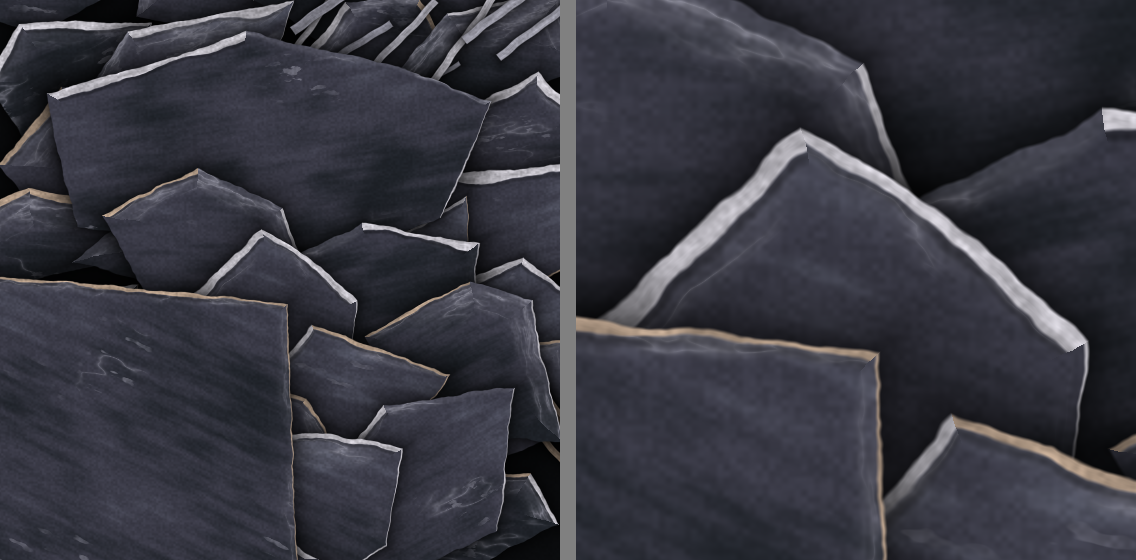
Left, the full canvas; right, a detail of the centre.
Write a three.js fragment shader that draws this texture.

```glsl
// A heap of broken slate: jagged slabs painted back to front, each one a warped
// polygon with pale broken rims, flaked borders, chalky scratches and a soft
// contact shadow, with thin splinters wedged in between.
#define DARK vec3(0.12, 0.135, 0.16)
#define MID vec3(0.23, 0.23, 0.28)
#define LIGHT vec3(0.34, 0.35, 0.41)
#define CHIP vec3(0.53, 0.53, 0.58)
#define RIM vec3(0.77, 0.76, 0.79)
#define TAN vec3(0.70, 0.61, 0.53)
#define SOFT 0.0014
#define RIM_WIDTH 0.012
#define SCRATCH 0.6
#define GRAIN 0.045
#define SHADOW 0.6

varying vec2 vUv;

float hash(vec2 p) {
  return fract(sin(dot(p, vec2(127.1, 311.7))) * 43758.5453);
}

float noise(vec2 p) {
  vec2 i = floor(p), f = fract(p);
  f = f * f * (3.0 - 2.0 * f);
  return mix(mix(hash(i), hash(i + vec2(1.0, 0.0)), f.x),
             mix(hash(i + vec2(0.0, 1.0)), hash(i + 1.0), f.x), f.y);
}

float fbm(vec2 p) {
  float sum = 0.0, amp = 0.53;
  for (int i = 0; i < 4; i++) {
    sum += amp * noise(p);
    p = mat2(1.6, 1.2, -1.2, 1.6) * p + 7.3;
    amp *= 0.5;
  }
  return sum;
}

// Thin bright creases where the noise crosses its middle value
float crease(vec2 p, float sharpness) {
  return pow(1.0 - min(abs(fbm(p) - 0.5) * 2.0, 1.0), sharpness);
}

mat2 turn(float a) {
  return mat2(cos(a), sin(a), -sin(a), cos(a));
}

// Split stone surface: mottling, cleavage lines and chalk scratches
vec3 slateFace(vec2 p, float height, float seed) {
  vec2 s = p + seed * 3.7;
  vec2 grain = turn(0.5 - hash(vec2(seed, 41.0))) * s;
  float tone = 0.39 + 0.34 * (hash(vec2(seed, 42.0)) - 0.5) + 0.15 * height;
  tone += 0.9 * (fbm(s * 5.0) - 0.5) + 0.4 * (fbm(grain * vec2(12.0, 70.0)) - 0.5);
  vec3 col = mix(DARK, MID, smoothstep(0.0, 0.5, tone));
  col = mix(col, LIGHT, smoothstep(0.45, 0.95, tone));
  float patches = smoothstep(0.53, 0.72, fbm(s * 7.0 + 19.0));
  float marks = smoothstep(0.56, 0.68, fbm(grain * vec2(32.0, 75.0)));
  float lines = crease(grain * vec2(5.0, 16.0), 34.0);
  return mix(col, CHIP, SCRATCH * patches * max(marks, lines));
}

// One slab: warped polygon around c, painted over col
void slab(inout vec3 col, vec2 uv, vec2 c, vec2 halfSize, float angle,
          float sides, float jitter, float seed) {
  if (length(uv - c) > 2.0 * max(halfSize.x, halfSize.y) + 0.08) return;
  vec2 s = uv + seed * 1.9;
  vec2 warp = 0.05 * vec2(noise(s * 5.0), noise(s * 5.0 + 31.0)) - 0.025;
  warp = warp * jitter + 0.009 * vec2(fbm(s * 28.0), fbm(s * 28.0 + 9.0)) - 0.0045;
  vec2 q = (uv - c + warp) * turn(angle);
  float d = -9.0, edge = 0.0;
  vec2 normal = vec2(0.0, 1.0);
  for (int k = 0; k < 6; k++) {
    float fk = float(k);
    if (fk >= sides) break;
    float a = (fk + jitter * (hash(vec2(seed, fk)) - 0.5)) * 6.2832 / sides;
    vec2 n = vec2(cos(a), sin(a));
    vec2 g = n / halfSize;
    float reach = 0.8 + 0.2 * hash(vec2(seed, fk + 11.0));
    float e = (dot(q / halfSize, n) - reach) / length(g);
    if (e > d) { d = e; edge = fk; normal = turn(angle) * normalize(g); }
  }
  col *= 1.0 - SHADOW * exp(-max(d, 0.0) / 0.022);
  if (d > SOFT) return;

  // Flaked border with creases running along the edge
  float along = dot(uv, vec2(-normal.y, normal.x));
  float flakeWidth = 0.012 + 0.065 * pow(hash(vec2(seed, 51.0)), 2.0);
  flakeWidth *= 0.25 + 1.5 * noise(s * 10.0);
  float flake = smoothstep(-flakeWidth, -0.2 * flakeWidth, d);
  flake *= smoothstep(-0.3, 0.4, normal.y);
  float ridges = crease(vec2(along * 11.0, d * 48.0) + seed, 9.0);
  vec3 face = slateFace(uv, (uv.y - c.y) / halfSize.y, seed);
  face = mix(face, CHIP, flake * (0.2 + 0.7 * ridges));

  // Broken rim: wide on upward edges, a hairline on the right
  float pick = hash(vec2(seed, edge + 21.0));
  float lit = smoothstep(0.2, 0.6, normal.y) * step(0.25, pick);
  float width = RIM_WIDTH * mix(0.18 * step(0.5, normal.x), 0.25 + pick, lit);
  width *= 0.35 + 1.1 * noise(vec2(along * 14.0, seed));
  vec3 rim = mix(RIM, TAN, step(0.68, hash(vec2(seed, edge + 31.0))));
  rim *= 0.72 + 0.5 * fbm(vec2(along * 30.0, d * 140.0) + seed);
  face *= 1.0 - 0.3 * lit * smoothstep(0.006, 0.0, abs(d + width + 0.003));
  face = mix(face, rim, smoothstep(-SOFT, SOFT, d + width) * step(0.0005, width));
  col = mix(col, face, smoothstep(SOFT, -SOFT, d));
}

// A straight sliver seen on its pale side
void splinter(inout vec3 col, vec2 uv, vec2 c, vec2 halfSize, float angle, vec3 tint) {
  vec2 q = (uv - c) * turn(angle);
  q.y += 0.004 * (noise(q.xx * 25.0 + c) - 0.5);
  vec2 b = abs(q) - halfSize;
  float d = max(b.x, b.y);
  col *= 1.0 - SHADOW * exp(-max(d, 0.0) / 0.012);
  tint *= 0.65 + 0.6 * fbm(q * vec2(20.0, 160.0) + c * 50.0);
  col = mix(col, tint, smoothstep(SOFT, -SOFT, d));
}

void main() {
  vec2 uv = vUv;
  vec3 col = DARK * 0.35;

  // Back rows, tilted more steeply towards the right
  for (int i = 0; i < 28; i++) {
    float f = float(i), h = hash(vec2(f, 3.0)), g = hash(vec2(f, 4.0));
    vec2 c = vec2((mod(f, 4.0) + 0.2 + 0.6 * h) / 4.0, 1.02 - 0.16 * floor(f / 4.0) + 0.07 * g);
    slab(col, uv, c, vec2(0.15 + 0.06 * g, 0.08 + 0.05 * h), 0.15 + 0.6 * c.x * h, 5.0, 0.6, f + 1.0);
  }
  // Pale slivers at the upper right, a warm bundle at the lower right
  for (int i = 0; i < 14; i++) {
    float f = float(i), h = hash(vec2(f, 5.0)), g = hash(vec2(f, 6.0));
    bool warm = i > 7;
    vec2 c = warm ? vec2(0.87 + 0.019 * (f - 8.0), 0.3 + 0.06 * g)
                  : vec2(0.52 + 0.062 * f, 0.84 + 0.15 * g);
    vec2 size = vec2(0.06 + 0.08 * h, 0.0035 + 0.005 * g);
    if (warm) size.x += 0.08;
    splinter(col, uv, c, size, warm ? -0.95 + 0.12 * h : 0.55 + 0.45 * h, warm ? TAN * 0.85 : mix(CHIP, RIM, h));
  }
  // Broad slab in the middle, then the nearer pieces leaning on it
  slab(col, uv, vec2(0.46, 0.73), vec2(0.37, 0.22), -0.08, 6.0, 0.5, 61.0);
  for (int i = 0; i < 9; i++) {
    float f = float(i), h = hash(vec2(f, 7.0)), g = hash(vec2(f, 8.0));
    vec2 c = vec2(0.3 + 0.55 * fract(f * 0.618 + 0.1), 0.56 - 0.07 * f);
    slab(col, uv, c, vec2(0.15 + 0.06 * h, 0.11 + 0.05 * g), 0.7 * (h - 0.4), 5.0, 0.6, f + 71.0);
  }
  // Large squared slab in front
  slab(col, uv, vec2(0.22, 0.18), vec2(0.36, 0.36), -0.06, 4.0, 0.12, 93.0);

  col *= 1.0 + GRAIN * 4.0 * (noise(uv * 260.0) - 0.5);
  gl_FragColor = vec4(col, 1.0);
}
```
